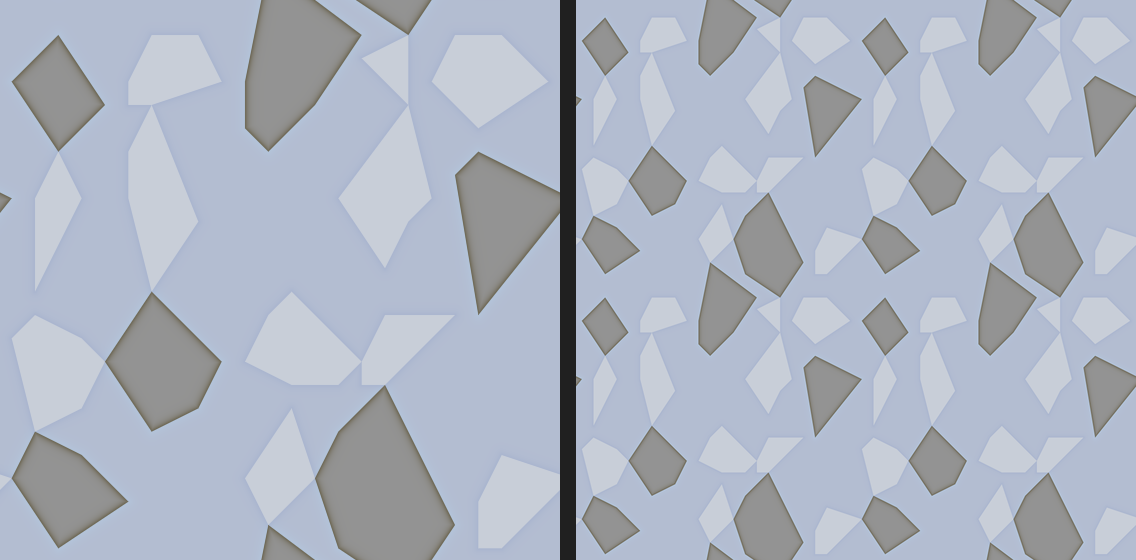
Left, the tile; right, the same tile 2 across and 2 down.
This pattern is drawn by a Shadertoy shader. Its source:

```glsl
// Scattered angular stones, dark grey and pale, on a blue ground with soft rims.
// A lattice of 5 by 4 cells wraps the tile; neighbouring stones share corner
// points, and every corner snaps to a fine square grid.

#define CELLS ivec2(5, 4) // the cell numbering below relies on these counts
#define SNAP 24.0         // grid steps per canvas side
#define JITTER 0.42       // scatter of shared corners, in cells
#define DARK_GROWTH 0.09  // how far dark stones push their neighbours
#define PULL_IN 0.66      // shrink of corners that do not touch
#define BULGE 1.28        // outward push of extra corners
#define RIM 0.0053        // width of the brown rim inside dark stones
#define GLOW 0.0080       // width of the light halo around dark stones
#define SHADE 0.0060      // width of the shadow around pale stones
#define SEED 3.7

const vec3 GROUND = vec3(0.702, 0.740, 0.820);
const vec3 PALE = vec3(0.784, 0.809, 0.849);
const vec3 STONE = vec3(0.576, 0.576, 0.575);
const vec3 STONE_RIM = vec3(0.405, 0.375, 0.285);
const vec3 HALO = vec3(0.700, 0.785, 0.875);
const vec3 SHADOW = vec3(0.640, 0.690, 0.805);

float hash(int n, float salt) {
    vec2 p = fract(vec2(float(n) * 0.1031 + SEED, salt * 0.3719 + SEED * 0.73));
    p += dot(p, p.yx + 33.33);
    return fract((p.x + p.y) * p.x * 17.13);
}

// Number of a cell, 0 to 19, equal for cells one whole tile apart.
int cellId(ivec2 c) {
    return ((16 * c.x + 5 * c.y) % 20 + 20) % 20;
}

// The rank spreads the kinds evenly: 0-5 dark, 6-8 empty, 9-19 pale.
int rankOf(ivec2 c) {
    return (3 * cellId(c)) % 20;
}

float isDark(ivec2 c) {
    return rankOf(c) < 6 ? 1.0 : 0.0;
}

// Lattice position to the snap grid, half a step off the canvas border.
vec2 toGrid(vec2 q) {
    return (floor(q / vec2(CELLS) * SNAP) + 0.5) / SNAP;
}

// Corner shared by cell c and its neighbour c + axis.
vec2 sharedCorner(ivec2 c, ivec2 axis) {
    int id = cellId(c);
    float salt = float(axis.y) * 2.0;
    vec2 scatter = vec2(hash(id, salt + 1.3), hash(id, salt + 2.6)) - 0.5;
    float growth = DARK_GROWTH * (isDark(c) - isDark(c + axis));
    return vec2(c) + 0.5 + vec2(axis) * (0.5 + growth) + JITTER * scatter;
}

// Signed distance from p to the stone of cell c.
float stoneDistance(vec2 p, ivec2 c) {
    ivec2 right = ivec2(1, 0), up = ivec2(0, 1);
    ivec2 toward[4] = ivec2[4](right, up, -right, -up);
    vec2 corner[4] = vec2[4](sharedCorner(c, right), sharedCorner(c, up),
                             sharedCorner(c - right, right), sharedCorner(c - up, up));
    vec2 centre = vec2(c) + 0.5;
    int id = cellId(c);
    bool dark = isDark(c) > 0.5;

    // Loosen some pale corners, and dark ones that would meet a dark stone.
    for (int i = 0; i < 4; i++) {
        bool loose = dark ? isDark(c + toward[i]) > 0.5 : hash(id, 7.0 + float(i)) < 0.58;
        corner[i] = mix(centre, corner[i], loose ? PULL_IN : 1.0);
    }

    // Outline: four corners, some with an extra one after them.
    vec2 outline[8];
    for (int i = 0; i < 4; i++) {
        vec2 middle = 0.5 * (corner[i] + corner[(i + 1) % 4]);
        bool extra = hash(id, 13.0 + float(i)) < 0.45;
        outline[2 * i] = toGrid(corner[i]);
        outline[2 * i + 1] = extra ? toGrid(mix(centre, middle, BULGE)) : outline[2 * i];
    }

    // Polygon distance with an even-odd inside test.
    float d2 = 10.0, side = 1.0;
    for (int i = 0; i < 8; i++) {
        vec2 a = outline[i], b = outline[(i + 1) % 8];
        vec2 e = b - a, w = p - a;
        vec2 gap = w - e * clamp(dot(w, e) / max(dot(e, e), 1e-6), 0.0, 1.0);
        d2 = min(d2, dot(gap, gap));
        bool crosses = (a.y > p.y) != (b.y > p.y);
        if (crosses && (w.x * e.y < w.y * e.x) == (e.y > 0.0)) side = -side;
    }
    return side * sqrt(d2);
}

void mainImage(out vec4 fragColor, in vec2 fragCoord) {
    vec2 p = fragCoord / iResolution.xy;
    float pixel = 0.7 / min(iResolution.x, iResolution.y);

    // Nearest dark and pale stone among the surrounding cells.
    ivec2 home = ivec2(floor(p * vec2(CELLS)));
    float dDark = 1.0, dPale = 1.0;
    for (int y = -1; y <= 1; y++)
    for (int x = -1; x <= 1; x++) {
        ivec2 c = home + ivec2(x, y);
        int rank = rankOf(c);
        if (rank >= 6 && rank < 9) continue;
        float d = stoneDistance(p, c);
        if (rank < 6) dDark = min(dDark, d);
        else dPale = min(dPale, d);
    }

    // Ground with halo and shadow, then pale stones, then dark stones.
    vec3 col = mix(GROUND, HALO, 0.7 * exp(-max(dDark, 0.0) / GLOW));
    col = mix(col, SHADOW, 0.7 * exp(-max(dPale, 0.0) / SHADE));
    col = mix(col, PALE, smoothstep(pixel, -pixel, dPale));
    vec3 stone = mix(STONE, STONE_RIM, exp(min(dDark, 0.0) / RIM));
    col = mix(col, stone, smoothstep(pixel, -pixel, dDark));
    fragColor = vec4(col, 1.0);
}
```
